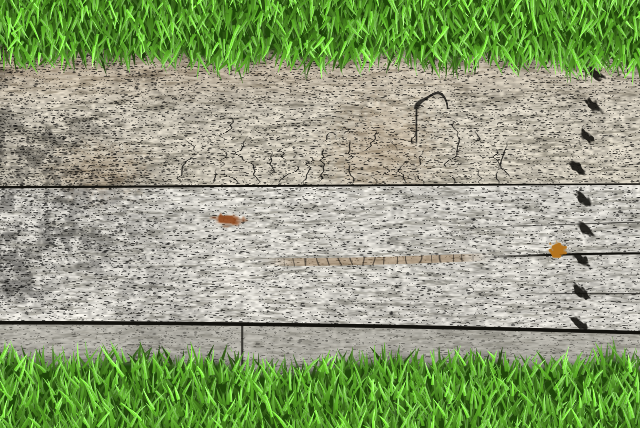
This texture is drawn by a Shadertoy shader. Its source:

```glsl
// Weathered pale planks with cracks and nail holes, framed by grass above and below.
const vec3 PALE = vec3(0.88, 0.87, 0.84), GREY = vec3(0.56, 0.55, 0.51);
const vec3 TAN = vec3(0.62, 0.51, 0.38), DARK = vec3(0.07, 0.065, 0.05);
const vec3 SOIL = vec3(0.12, 0.27, 0.04);
const vec3 LEAF = vec3(0.40, 0.74, 0.16), TIP = vec3(0.60, 0.82, 0.48);

float hash(vec2 p) {
  vec3 q = fract(p.xyx * 0.1031);
  q += dot(q, q.yzx + 33.33);
  return fract((q.x + q.y) * q.z);
}

float noise(vec2 p) {
  vec2 i = floor(p), f = fract(p);
  f = f * f * (3.0 - 2.0 * f);
  return mix(mix(hash(i), hash(i + vec2(1, 0)), f.x),
             mix(hash(i + vec2(0, 1)), hash(i + 1.0), f.x), f.y);
}

float fbm(vec2 p) {
  return 0.5 * noise(p) + 0.3 * noise(p * 2.1 + 7.3) + 0.2 * noise(p * 4.3 + 19.1);
}

// Cellular specks: one soft dash per cell, rows shifted at random
float flecks(vec2 q, float density) {
  q.x += 17.0 * hash(vec2(floor(q.y), 3.0));
  vec2 id = floor(q);
  vec2 centre = 0.35 + 0.3 * vec2(hash(id + 5.1), hash(id + 9.7));
  float r = mix(0.15, 0.5, hash(id + 2.3));
  return step(hash(id), density) * (1.0 - smoothstep(r * 0.4, r, length(fract(q) - centre)));
}

float stroke(float d, float halfWidth, float px) {
  return 1.0 - smoothstep(halfWidth - 0.6 * px, halfWidth + 0.6 * px, abs(d));
}

float span(float v, float lo, float hi, float soft) {
  return smoothstep(lo - soft, lo + soft, v) * (1.0 - smoothstep(hi - soft, hi + soft, v));
}

// Ragged elliptical spot
float blob(vec2 p, vec2 centre, vec2 radius, float soft) {
  float d = length((p - centre) / radius) + 0.9 * (noise(p * 130.0) - 0.5);
  return 1.0 - smoothstep(1.0 - soft, 1.0 + soft, d);
}

// Grain, stains and mould
vec3 wood(vec2 p, float top) {
  vec2 g = p + vec2(0.0, 0.006 * sin(p.x * 7.0 + 2.0 * sin(p.y * 9.0)));
  float grain = fbm(g * vec2(25.0, 170.0)), patches = fbm(p * vec2(5.0, 9.0) + 3.0);
  vec3 col = mix(PALE, GREY, 0.75 * smoothstep(0.42, 0.8, grain)) * (1.06 - 0.17 * patches);
  col *= mix(vec3(1.0), vec3(0.96, 0.94, 0.90), top);
  col *= 0.83 + 0.3 * noise(g * vec2(110.0, 240.0));
  float stain = 0.6 * top * smoothstep(0.73, 0.86, p.y) * (1.0 - 0.4 * p.x)
    + 0.5 * blob(p, vec2(0.23, 0.60), vec2(0.09, 0.05), 0.8)
    + 0.5 * top * blob(p, vec2(0.89, 0.65), vec2(0.10, 0.09), 0.9);
  col = mix(col, TAN, stain * (0.3 + 0.7 * grain));
  float mould = (1.0 - smoothstep(0.0, 0.6, p.x)) * smoothstep(0.35, 0.65, patches);
  float density = 0.2 + 0.2 * mould + 0.12 * top;
  col *= 1.0 - 0.62 * flecks(g * vec2(65.0, 240.0), density);
  col *= 1.0 - 0.42 * flecks(g * vec2(130.0, 260.0) + 31.0, density + 0.1);
  col *= 1.0 - 0.5 * flecks(p * vec2(80.0, 110.0) + 11.0, 0.03 + 0.3 * mould);
  return col * (1.0 - 0.35 * mould * smoothstep(0.4, 0.65, fbm(p * 45.0)));
}

vec3 planks(vec2 p, float px) {
  float upper = p.y - 0.5625 - 0.005 * p.x, lower = p.y - 0.246 + 0.0105 * p.x * p.x;
  vec3 col = wood(p, smoothstep(-px, px, upper));
  col = mix(col, GREY, 0.5 * step(lower, 0.0));
  // Upright cracks across the top board
  for (float k = 0.0; k < 18.0; k++) {
    float x = 0.36 + 0.047 * k + 0.05 * noise(vec2(p.y * 28.0, k));
    x += 0.014 * noise(vec2(p.y * 120.0, k));
    float broken = 0.75 * smoothstep(0.25, 0.6, noise(vec2(p.y * 50.0, k + 40.0)));
    float high = 0.64 + 0.09 * hash(vec2(k, 8.0));
    col *= 1.0 - broken * stroke(p.x - x, 0.0015, px) * span(p.y, 0.572, high, 0.012);
  }
  // Hooked knot
  vec2 k = p - vec2(1.01, 0.745);
  float hook = stroke(length(k) - 0.035 + 0.006 * sin(p.x * 90.0), 0.003, px) * step(0.0, k.y);
  hook += stroke(k.x + 0.037, 0.002, px) * span(k.y, -0.08, 0.005, 0.006);
  col *= 1.0 - 0.75 * min(hook, 1.0);
  // Ticked streak running into splits
  float split = p.y - 0.388 - 0.02 * smoothstep(0.7, 1.5, p.x);
  float streak = stroke(split, 0.009, px) * span(p.x, 0.66, 1.1, 0.06);
  float tick = stroke(fract(p.x * 38.0 + 0.6 * noise(p * 40.0)) - 0.5, 0.06, px * 38.0);
  col = mix(col, TAN, 0.6 * streak) * (1.0 - 0.5 * streak * tick);
  float gaps = stroke(split, 0.0025, px) * smoothstep(1.08, 1.3, p.x);
  gaps += 0.7 * stroke(p.y - 0.432 - 0.033 * p.x, 0.0012, px) * smoothstep(1.0, 1.4, p.x);
  gaps += 0.7 * stroke(p.y - 0.314, 0.0014, px) * smoothstep(1.2, 1.35, p.x);
  // Gaps between boards
  gaps += stroke(upper, 0.0028 - 0.0007 * p.x, px) + stroke(lower, 0.0042, px);
  gaps += 0.75 * stroke(p.x - 0.566, 0.0025, px) * step(lower, 0.0);
  col = mix(col, DARK, min(gaps, 1.0));
  // Column of nail holes
  for (float n = 0.0; n < 9.0; n++) {
    vec2 c = vec2(1.392 - 0.005 * n - 0.028 * exp(-(n - 3.0) * (n - 3.0)), 0.826 - 0.0725 * n);
    vec2 tilted = p + vec2(0.0, 0.55 * (p.x - c.x));
    col = mix(col, DARK, 0.9 * blob(tilted, c, vec2(0.017, 0.011), 0.3));
  }
  // Rust and dry leaf
  col = mix(col, vec3(0.55, 0.27, 0.1), 0.9 * blob(p, vec2(0.532, 0.486), vec2(0.03, 0.011), 0.5));
  return mix(col, vec3(0.7, 0.45, 0.12), blob(p, vec2(1.303, 0.417), vec2(0.017), 0.2));
}

// Layers of tapered blades; q.y grows toward the tips
vec3 grass(vec3 col, vec2 q, float edge, float seed, float px) {
  if (q.y > edge + 0.08) return col;
  float rim = edge + 0.035 * (noise(vec2(q.x * 14.0, seed)) - 0.5);
  col *= 0.75 + 0.25 * smoothstep(rim, rim + 0.035, q.y);
  col = mix(SOIL, col, smoothstep(rim - 0.012, rim + 0.008, q.y));
  vec2 cell = vec2(0.016, 0.065);
  for (float layer = 0.0; layer < 9.0; layer++) {
    vec2 shift = 20.0 + vec2(hash(vec2(layer, seed)), hash(vec2(seed, layer)));
    for (int n = 0; n < 10; n++) {
      vec2 id = floor(q / cell + shift) + vec2(n % 5 - 2, n / 5 - 1);
      vec2 key = id + 37.0 * layer + seed;
      float a = hash(key), b = hash(key + 11.7), c = hash(key + 23.9);
      vec2 d = q - (id + vec2(a, b) - shift) * cell;
      if (q.y - d.y > rim) continue;
      vec2 dir = vec2(sin(1.4 * c - 0.7), cos(1.4 * c - 0.7));
      float t = dot(d, dir) / mix(0.03, 0.063, fract(a * 7.0 + b));
      float side = d.x * dir.y - d.y * dir.x - 0.02 * (a - 0.5) * t * t;
      float mask = stroke(side, 0.004 * (1.0 - t * t) * (0.6 + 0.4 * b), px);
      float shade = fract(b * 5.0 + c);
      vec3 tint = mix(LEAF, TIP, 0.6 * t * a + 0.5 * step(0.0, side) * step(0.5, shade));
      tint *= (0.5 + 0.08 * layer) * (0.62 + 0.62 * shade) * (0.85 + 0.25 * t);
      col = mix(col, tint, mask * span(t, 0.0, 0.98, 0.03));
    }
  }
  return col;
}

void mainImage(out vec4 fragColor, in vec2 fragCoord) {
  vec2 p = fragCoord / iResolution.y;
  float px = 1.0 / iResolution.y;
  vec3 col = grass(planks(p, px), p, 0.145 + 0.008 * cos(p.x * 4.0), 3.0, px);
  col = grass(col, vec2(p.x, 1.0 - p.y), 0.124 + 0.01 * p.x, 71.0, px);
  fragColor = vec4(col, 1.0);
}
```
